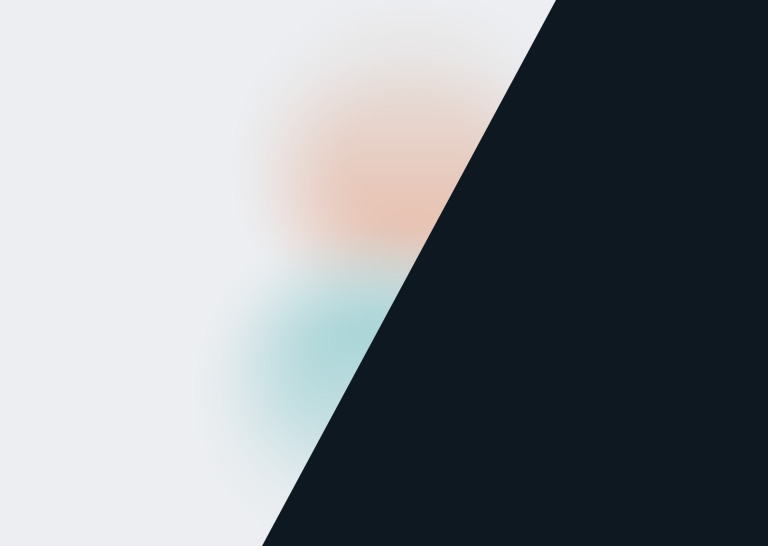
This background is drawn by a WebGL 2 fragment shader. Its source:

```glsl
#version 300 es
precision highp float;
// Pale backdrop with a peach and a teal glow, cut by a dark slanted panel.

uniform vec2 u_resolution;
out vec4 outColor;

// Lengths are in canvas heights, origin at the lower left.
const vec3 PAPER      = vec3(0.925, 0.933, 0.945);
const vec3 PANEL      = vec3(0.051, 0.094, 0.129);
const vec3 PEACH      = vec3(0.910, 0.757, 0.692);
const vec3 PEACH_FADE = vec3(0.900, 0.880, 0.870);
const vec3 TEAL       = vec3(0.660, 0.833, 0.842);
const vec3 TEAL_FADE  = vec3(0.880, 0.918, 0.928);

const vec2 PEACH_CENTER = vec2(0.751, 0.707);
const vec2 TEAL_CENTER  = vec2(0.687, 0.277);
const float GLOW_RADIUS = 0.215;
const float GLOW_BLUR   = 0.128;

// Heights at which each glow is faded (x) and full (y).
const vec2 PEACH_RAMP = vec2(0.900, 0.580);
const vec2 TEAL_RAMP  = vec2(0.050, 0.400);

const vec2 EDGE_BOTTOM = vec2(0.4799, 0.0);
const vec2 EDGE_TOP    = vec2(1.0183, 1.0);

// Coverage of a soft disc.
float softDisc(vec2 p, vec2 center) {
  float d = length(p - center);
  return 1.0 - smoothstep(GLOW_RADIUS - GLOW_BLUR, GLOW_RADIUS + GLOW_BLUR, d);
}

// Vertical blend from the faded colour to the full one.
vec3 rampColor(float y, vec2 ramp, vec3 faded, vec3 full) {
  return mix(faded, full, clamp((y - ramp.x) / (ramp.y - ramp.x), 0.0, 1.0));
}

// Signed distance to the line a-b, positive on its right.
float lineDistance(vec2 p, vec2 a, vec2 b) {
  vec2 along = normalize(b - a);
  return dot(p - a, vec2(along.y, -along.x));
}

void main() {
  vec2 p = gl_FragCoord.xy / u_resolution.y;
  float pixel = 1.0 / u_resolution.y;

  // Glows, the teal one in front
  vec3 color = PAPER;
  color = mix(color, rampColor(p.y, PEACH_RAMP, PEACH_FADE, PEACH), softDisc(p, PEACH_CENTER));
  color = mix(color, rampColor(p.y, TEAL_RAMP, TEAL_FADE, TEAL), softDisc(p, TEAL_CENTER));

  // Slanted panel with a smoothed edge
  float edge = lineDistance(p, EDGE_BOTTOM, EDGE_TOP);
  color = mix(color, PANEL, smoothstep(-0.7 * pixel, 0.7 * pixel, edge));

  outColor = vec4(color, 1.0);
}
```
